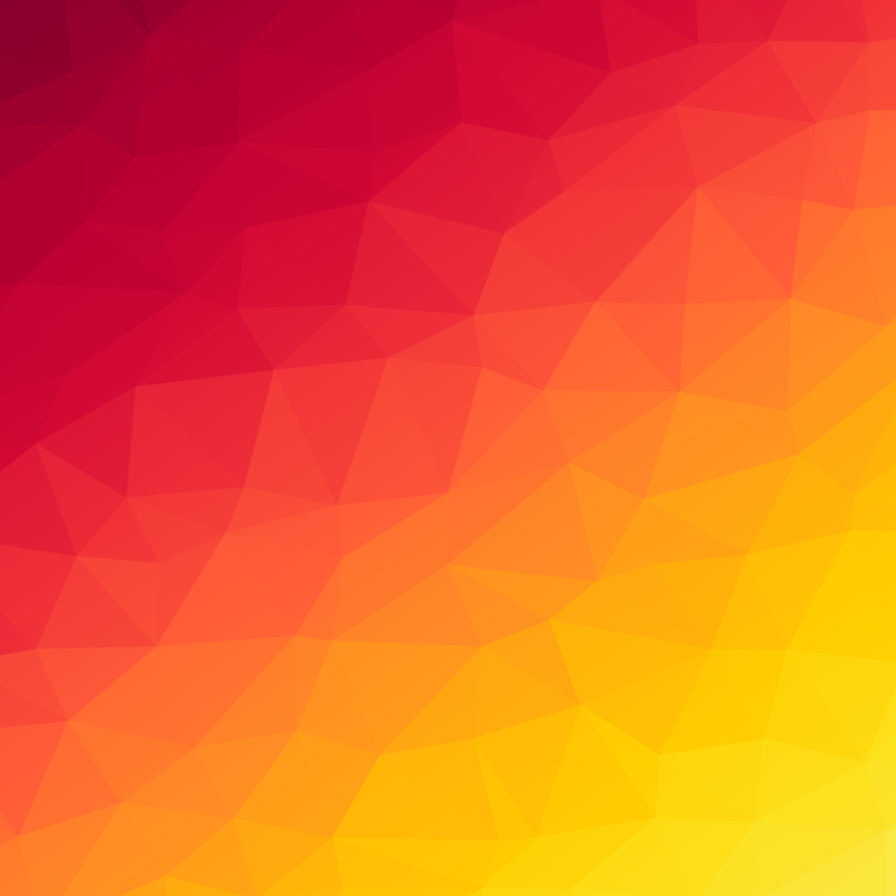
Give the GLSL for this background, as a Shadertoy shader.

```glsl
const vec2 GRID = vec2(8.6, 10.4);          // mesh cells across and down
const float JITTER = 0.74;                 // share of a cell a vertex may roam
const vec2 SLOPE = vec2(0.412, 0.588);     // direction of the colour ramp
const float FACET_SHADING = 0.28;          // smooth gradient left in each facet
const float TONE_VARIATION = 0.022;        // random tone shift per facet
const float EDGE_WIDTH = 1.3;              // edge softness in pixels

// Evenly spaced ramp from dark crimson to pale yellow
const int STOPS = 11;
const vec3 RAMP[STOPS] = vec3[STOPS](
    vec3(0.50, 0.00, 0.17), vec3(0.64, 0.00, 0.18), vec3(0.74, 0.00, 0.195),
    vec3(0.83, 0.04, 0.205), vec3(0.94, 0.19, 0.22), vec3(1.00, 0.36, 0.22),
    vec3(1.00, 0.54, 0.15), vec3(1.00, 0.69, 0.04), vec3(1.00, 0.81, 0.00),
    vec3(0.99, 0.88, 0.11), vec3(0.98, 0.91, 0.28));

vec3 rampColor(float t) {
    float s = clamp(t, 0.0, 1.0) * float(STOPS - 1);
    int i = min(int(s), STOPS - 2);
    return mix(RAMP[i], RAMP[i + 1], s - float(i));
}

vec2 hash22(vec2 p) {
    vec3 q = fract(vec3(p.xyx) * vec3(0.1031, 0.1030, 0.0973));
    q += dot(q, q.yzx + 33.33);
    return fract((q.xx + q.yz) * q.zy);
}

float cross2(vec2 a, vec2 b) {
    return a.x * b.y - a.y * b.x;
}

// One jittered mesh vertex per cell, in canvas units
vec2 meshVertex(vec2 cell) {
    vec2 offset = (hash22(cell + 17.0) - 0.5) * JITTER;
    return (cell + 0.5 + offset) / GRID;
}

float edgeDistance(vec2 p, vec2 a, vec2 b) {
    vec2 edge = b - a;
    return cross2(edge, p - a) / length(edge);
}

// Facet colour in rgb weighted by its coverage in alpha
vec4 facet(vec2 p, vec2 a, vec2 b, vec2 c, float blur) {
    float d = min(edgeDistance(p, a, b),
                  min(edgeDistance(p, b, c), edgeDistance(p, c, a)));
    float coverage = clamp(d / blur + 0.5, 0.0, 1.0);
    vec2 center = (a + b + c) / 3.0;
    float tone = (hash22(center * 91.0 + 40.0).x - 0.5) * TONE_VARIATION;
    float t = dot(mix(center, p, FACET_SHADING), SLOPE) + tone;
    return vec4(rampColor(t), 1.0) * coverage;
}

// True when the diagonal a-c gives the Delaunay split of the quad
bool splitsAlongAC(vec2 a, vec2 b, vec2 c, vec2 d) {
    float sinB = cross2(c - b, a - b), cosB = dot(c - b, a - b);
    float sinD = cross2(a - d, c - d), cosD = dot(a - d, c - d);
    return sinB * cosD + cosB * sinD > 0.0;
}

void mainImage(out vec4 fragColor, in vec2 fragCoord) {
    // Canvas units measured from the upper left
    vec2 p = fragCoord / iResolution.xy;
    p.y = 1.0 - p.y;
    float blur = EDGE_WIDTH / min(iResolution.x, iResolution.y);
    vec2 home = floor(p * GRID);

    // Only four quads can reach into the current cell
    vec4 sum = vec4(0.0);
    for (int y = -1; y <= 0; y++) {
        for (int x = -1; x <= 0; x++) {
            vec2 cell = home + vec2(x, y);
            vec2 a = meshVertex(cell);
            vec2 b = meshVertex(cell + vec2(1, 0));
            vec2 c = meshVertex(cell + vec2(1, 1));
            vec2 d = meshVertex(cell + vec2(0, 1));
            if (splitsAlongAC(a, b, c, d)) {
                sum += facet(p, a, b, c, blur) + facet(p, a, c, d, blur);
            } else {
                sum += facet(p, a, b, d, blur) + facet(p, b, c, d, blur);
            }
        }
    }
    fragColor = vec4(sum.rgb / max(sum.a, 0.001), 1.0);
}
```
